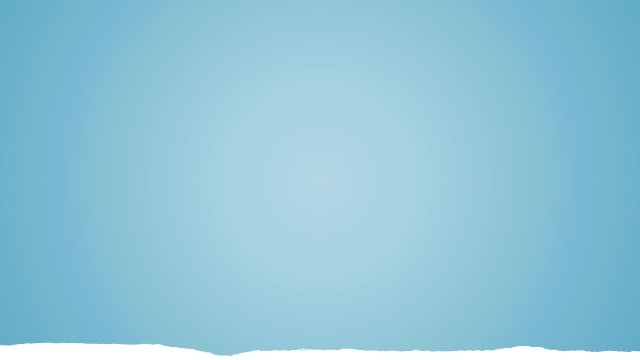
This background is drawn by a Shadertoy shader. Its source:

```glsl
// A soft blue radial glow with faint tinted rings above a torn white paper strip.
// The glow blends colour stops by radius; the tear is a smooth profile of bumps
// roughened by value noise. Lengths are in canvas heights.

const vec3 CORE_BLUE  = vec3(0.700, 0.838, 0.900);
const vec3 LIGHT_BLUE = vec3(0.645, 0.818, 0.882);
const vec3 MID_BLUE   = vec3(0.557, 0.770, 0.845);
const vec3 DEEP_BLUE  = vec3(0.460, 0.715, 0.812);
const vec3 EDGE_BLUE  = vec3(0.385, 0.675, 0.788);
const vec3 PAPER      = vec3(0.995, 1.0, 1.0);
const vec3 GREEN_TINT = vec3(0.006, 0.004, -0.016);

float hash(vec2 p) {
    vec3 q = fract(vec3(p.xyx) * 0.1031);
    q += dot(q, q.yzx + 33.33);
    return fract((q.x + q.y) * q.z);
}

// Value noise from -1 to 1
float noise(vec2 p) {
    vec2 cell = floor(p);
    vec2 f = fract(p);
    f = f * f * (3.0 - 2.0 * f);
    float low  = mix(hash(cell), hash(cell + vec2(1, 0)), f.x);
    float high = mix(hash(cell + vec2(0, 1)), hash(cell + vec2(1, 1)), f.x);
    return 2.0 * mix(low, high, f.y) - 1.0;
}

float fractalNoise(vec2 p) {
    float sum = 0.0;
    float weight = 0.5;
    for (int i = 0; i < 4; i++) {
        sum += weight * noise(p);
        p = p * 2.1 + 17.0;
        weight *= 0.6;
    }
    return sum;
}

float bump(float x, float centre, float width) {
    float d = (x - centre) / width;
    return exp(-d * d);
}

// Radial gradient with slight hue rings
vec3 glow(float r) {
    vec3 col = mix(CORE_BLUE, LIGHT_BLUE, clamp(r / 0.28, 0.0, 1.0));
    col = mix(col, MID_BLUE, clamp((r - 0.28) / 0.24, 0.0, 1.0));
    col = mix(col, DEEP_BLUE, clamp((r - 0.52) / 0.27, 0.0, 1.0));
    col = mix(col, EDGE_BLUE, clamp((r - 0.79) / 0.22, 0.0, 1.0));
    float tint = 1.0 - smoothstep(0.04, 0.065, r);
    tint += bump(r, 0.57, 0.07) - 0.5 * bump(r, 0.15, 0.06);
    tint += 0.4 * bump(r, 0.84, 0.04) - 0.7 * bump(r, 0.72, 0.05);
    float rim = bump(r, 0.305, 0.006) + bump(r, 0.81, 0.008);
    return col + GREEN_TINT * tint + 0.005 * rim;
}

// Height of the paper's edge, with x from 0 to 1 across the canvas
float paperProfile(float x) {
    float h = mix(0.0440, 0.0260, smoothstep(0.22, 0.34, x));
    h += 0.0035 * bump(x, 0.09, 0.05) - 0.0035 * bump(x, 0.0, 0.03);
    h -= 0.0125 * bump(x, 0.352, 0.035);
    h += 0.0030 * bump(x, 0.49, 0.05) + 0.0065 * bump(x, 0.545, 0.014);
    h += 0.0105 * bump(x, 0.82, 0.045) - 0.0025 * bump(x, 1.0, 0.08);
    return h;
}

// Signed height above the torn edge; noise in both axes leaves small overhangs
float tornEdge(vec2 p, float aspect) {
    float x = p.x / aspect;
    float roughness = mix(0.0022, 0.0050, smoothstep(0.2, 0.28, x));
    float tear = fractalNoise(p * vec2(38.0, 90.0));
    return p.y - paperProfile(x) - roughness * tear;
}

void mainImage(out vec4 fragColor, in vec2 fragCoord) {
    vec2 p = fragCoord / iResolution.y;
    float aspect = iResolution.x / iResolution.y;
    float pixel = 1.0 / iResolution.y;

    // Background glow
    vec3 col = glow(length(p - vec2(0.5 * aspect, 0.498)));

    // Torn paper strip
    float edge = tornEdge(p, aspect);
    col = mix(PAPER, col, smoothstep(-0.7 * pixel, 0.7 * pixel, edge));

    fragColor = vec4(col, 1.0);
}
```
